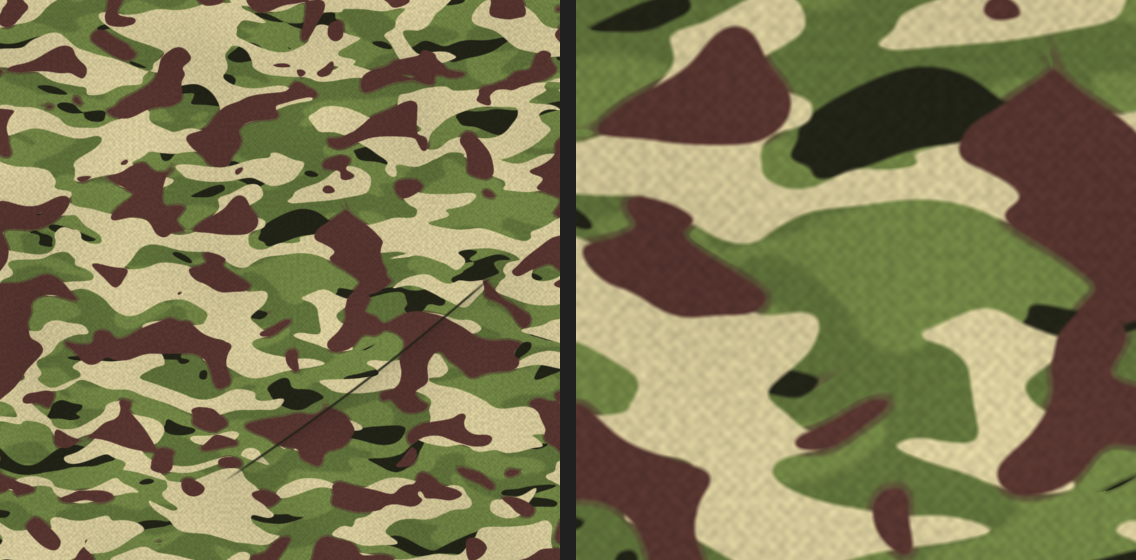
Left: the whole. Right: its middle third, enlarged.
Write a three.js fragment shader that draws this texture.

```glsl
// Woodland camouflage cloth: sand, two greens, brown and black patches, with a diagonal fold.
varying vec2 vUv;

const vec3 SAND        = vec3(0.81, 0.765, 0.585);
const vec3 GREEN_LIGHT = vec3(0.43, 0.505, 0.26);
const vec3 GREEN_DARK  = vec3(0.36, 0.43, 0.22);
const vec3 OLIVE       = vec3(0.35, 0.33, 0.21);
const vec3 BROWN       = vec3(0.33, 0.20, 0.18);
const vec3 BLACK       = vec3(0.13, 0.135, 0.088);

// Patches per canvas side: low across and high up gives flat, wide shapes.
const vec2 SAND_FREQ  = vec2(6.0, 15.5);
const vec2 BROWN_FREQ = vec2(8.0, 12.5);
const vec2 BLACK_FREQ = vec2(7.0, 18.0);
const vec2 TONE_FREQ  = vec2(6.0, 14.0);

// Higher levels shrink the share of a patch colour.
const float SAND_LEVEL  = 0.05;
const float BROWN_LEVEL = 0.175;
const float BLACK_LEVEL = 0.305;
const float TONE_LEVEL  = 0.03;

const float EDGE = 0.0018;             // half width of a printed edge
const float TONE_EDGE = 0.004;         // softer edge between the greens
const float RIM = 0.0035;              // olive overlap of brown and green
const float WARP_FREQ = 8.0;
const vec2  WARP = vec2(0.07, 0.045);
const float LOBES = 0.5;               // strength of the small lobes
const float THREADS = 128.0;           // weave threads per side
const float WEAVE = 0.025;
const float GRAIN = 0.11;
const float MOTTLE = 0.08;

const vec2  FOLD_START = vec2(0.385, 0.13);
const vec2  FOLD_END   = vec2(0.90, 0.525);
const float FOLD_WIDTH = 0.004;
const float FOLD_SHADOW = 0.018;
const float TAU = 6.28319;

vec2 gradientAt(vec2 cell) {
  float turn = fract(sin(dot(cell, vec2(127.1, 311.7))) * 43758.5);
  return vec2(cos(turn * TAU), sin(turn * TAU));
}

float gradientNoise(vec2 p) {
  vec2 cell = floor(p);
  vec2 f = p - cell;
  vec2 u = f * f * f * (f * (f * 6.0 - 15.0) + 10.0);
  vec2 right = vec2(1.0, 0.0);
  vec2 up = vec2(0.0, 1.0);
  float a = dot(gradientAt(cell), f);
  float b = dot(gradientAt(cell + right), f - right);
  float c = dot(gradientAt(cell + up), f - up);
  float d = dot(gradientAt(cell + 1.0), f - 1.0);
  return mix(mix(a, b, u.x), mix(c, d, u.x), u.y);
}

// Warped two-octave noise whose level sets outline the patches.
float patchField(vec2 p, vec2 freq, vec2 seed) {
  vec2 w = p * WARP_FREQ + seed;
  vec2 q = p + WARP * vec2(gradientNoise(w), gradientNoise(w + 37.4));
  q = q * freq + seed;
  return gradientNoise(q) + LOBES * gradientNoise(q * 2.1 + 11.3);
}

// Approximate distance to the outline, positive inside the patch.
float patchDistance(vec2 p, vec2 freq, vec2 seed, float level) {
  const float STEP = 0.001;
  float f = patchField(p, freq, seed);
  float fx = patchField(p + vec2(STEP, 0.0), freq, seed);
  float fy = patchField(p + vec2(0.0, STEP), freq, seed);
  float slope = max(length(vec2(fx - f, fy - f)) / STEP, 0.8);
  return (f - level) / slope;
}

float fill(float dist, float edge) {
  return smoothstep(-edge, edge, dist);
}

// Thin dark crease with a soft shadow below it and a faint light above.
vec3 addFold(vec3 color, vec2 p) {
  vec2 along = FOLD_END - FOLD_START;
  float len = length(along);
  vec2 dir = along / len;
  vec2 rel = p - FOLD_START;
  float t = dot(rel, dir) / len;
  float side = dot(rel, vec2(-dir.y, dir.x)) + 0.012 * sin(t * TAU * 0.5);
  float fade = smoothstep(0.0, 0.15, t) * (1.0 - smoothstep(0.85, 1.0, t));
  float crease = 1.0 - smoothstep(0.0, FOLD_WIDTH, abs(side));
  float falloff = exp(-abs(side) / FOLD_SHADOW);
  float shade = side < 0.0 ? -0.14 : 0.04;
  color *= 1.0 + fade * falloff * shade;
  return mix(color, BLACK, 0.85 * fade * crease);
}

void main() {
  vec2 p = vUv;

  // Printed layers, from the ground up
  float tone  = patchDistance(p, TONE_FREQ, vec2(71.3, 18.6), TONE_LEVEL);
  float black = patchDistance(p, BLACK_FREQ, vec2(43.7, 92.1), BLACK_LEVEL);
  float sand  = patchDistance(p, SAND_FREQ, vec2(5.2, 61.8), SAND_LEVEL);
  float brown = patchDistance(p, BROWN_FREQ, vec2(29.4, 7.7), BROWN_LEVEL);
  vec3 color = mix(GREEN_LIGHT, GREEN_DARK, fill(tone, TONE_EDGE));
  color = mix(color, OLIVE, fill(brown + RIM, EDGE));
  color = mix(color, BLACK, fill(black, EDGE));
  color = mix(color, SAND, fill(sand, EDGE));
  color = mix(color, BROWN, fill(brown, EDGE));

  // Cloth: uneven dye, woven threads and fine grain
  vec2 thread = sin(p * THREADS * TAU);
  float cloth = MOTTLE * gradientNoise(p * 6.0 + 3.1);
  cloth += WEAVE * thread.x * thread.y;
  cloth += GRAIN * gradientNoise(p * 170.0);
  color *= 1.0 + cloth;

  gl_FragColor = vec4(addFold(color, p), 1.0);
}
```
